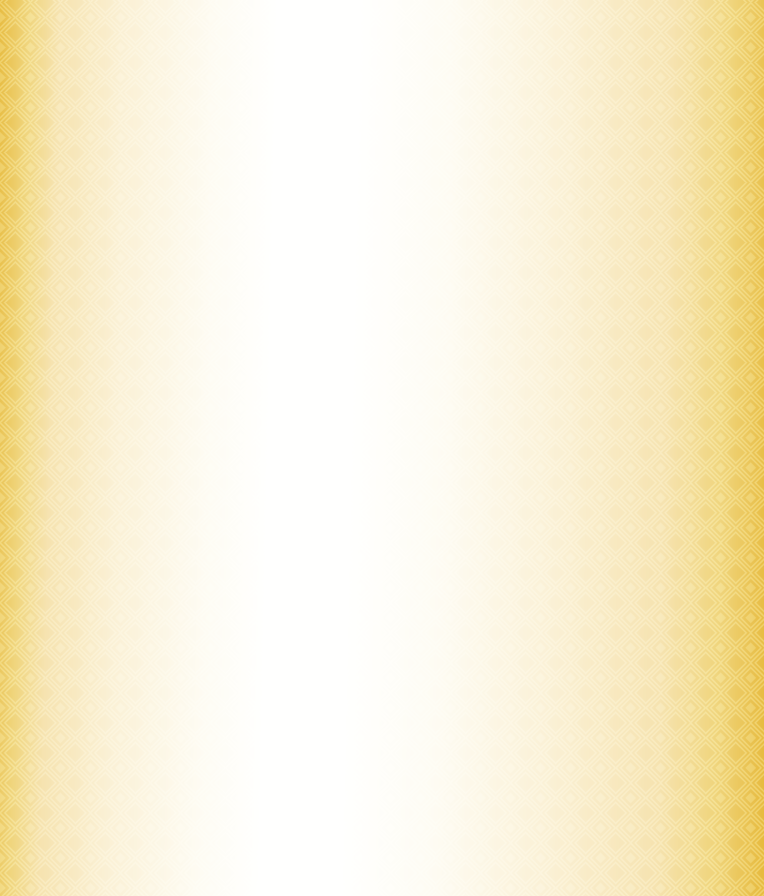
Give the GLSL for this background, as a WebGL 1 fragment shader.

```glsl
precision highp float;
// Pearl-white band between golden edges, woven with a lattice of nested diamonds.

uniform vec2 u_resolution;

const vec3 WHITE = vec3(1.0, 1.0, 0.995);
const vec3 IVORY = vec3(0.996, 0.988, 0.955);
const vec3 CREAM = vec3(0.985, 0.95, 0.85);
const vec3 HONEY = vec3(0.97, 0.905, 0.72);
const vec3 STRAW = vec3(0.95, 0.86, 0.54);
const vec3 GOLD = vec3(0.92, 0.77, 0.32);

const float CELL = 0.0335;                  // lattice period, in canvas heights
const vec2 ANCHOR = vec2(0.0339, 0.9805);   // centre of one small diamond

// Blend into the next colour between two positions.
vec3 blendTo(vec3 base, vec3 next, float a, float b, float t) {
  return mix(base, next, clamp((t - a) / (b - a), 0.0, 1.0));
}

// Colours from the white band out to the left border; t is distance from it.
vec3 leftRamp(float t) {
  vec3 c = blendTo(WHITE, IVORY, 0.65, 0.73, t);
  c = blendTo(c, CREAM, 0.73, 0.85, t);
  c = blendTo(c, HONEY, 0.85, 0.935, t);
  c = blendTo(c, STRAW, 0.935, 0.975, t);
  return blendTo(c, GOLD, 0.975, 1.015, t);
}

// The broader and deeper ramp toward the right border.
vec3 rightRamp(float t) {
  vec3 c = blendTo(WHITE, IVORY, 0.46, 0.58, t);
  c = blendTo(c, CREAM, 0.58, 0.73, t);
  c = blendTo(c, HONEY, 0.73, 0.87, t);
  c = blendTo(c, STRAW, 0.87, 0.945, t);
  return blendTo(c, GOLD, 0.945, 1.01, t);
}

// Soft-edged line of given half width around a diamond radius.
float ring(float d, float radius, float halfWidth, float soft) {
  return 1.0 - smoothstep(halfWidth - soft, halfWidth + soft, abs(d - radius));
}

// Nested diamonds: pale core, contour lines and the lattice between cells.
float diamondWeave(vec2 p, float pixel) {
  vec2 cell = abs(fract((p - ANCHOR) / CELL + 0.5) - 0.5);
  float d = cell.x + cell.y;
  float soft = max(0.025, pixel / CELL);
  float core = 1.0 - smoothstep(0.18 - soft, 0.18 + soft, d);
  float lines = ring(d, 0.34, 0.035, soft);
  lines += ring(d, 0.49, 0.04, soft);
  lines += ring(d, 0.65, 0.035, soft);
  return 0.65 * core + 0.8 * lines;
}

void main() {
  vec2 uv = gl_FragCoord.xy / u_resolution;
  vec2 p = gl_FragCoord.xy / u_resolution.y;

  // Slight lean: gold gathers toward the upper left and lower right.
  float x = uv.x + 0.025 * (0.5 - uv.y);
  vec3 color = x < 0.4 ? leftRamp(1.0 - x) : rightRamp(x);

  // The weave lightens its lines and shades its gaps where gold is present.
  float weave = diamondWeave(p, 1.0 / u_resolution.y);
  float tint = 1.0 - color.b;
  float relief = 0.38 * (weave - 0.38);
  color += relief * tint * vec3(0.15, 0.38, 0.75);

  gl_FragColor = vec4(clamp(color, 0.0, 1.0), 1.0);
}
```
